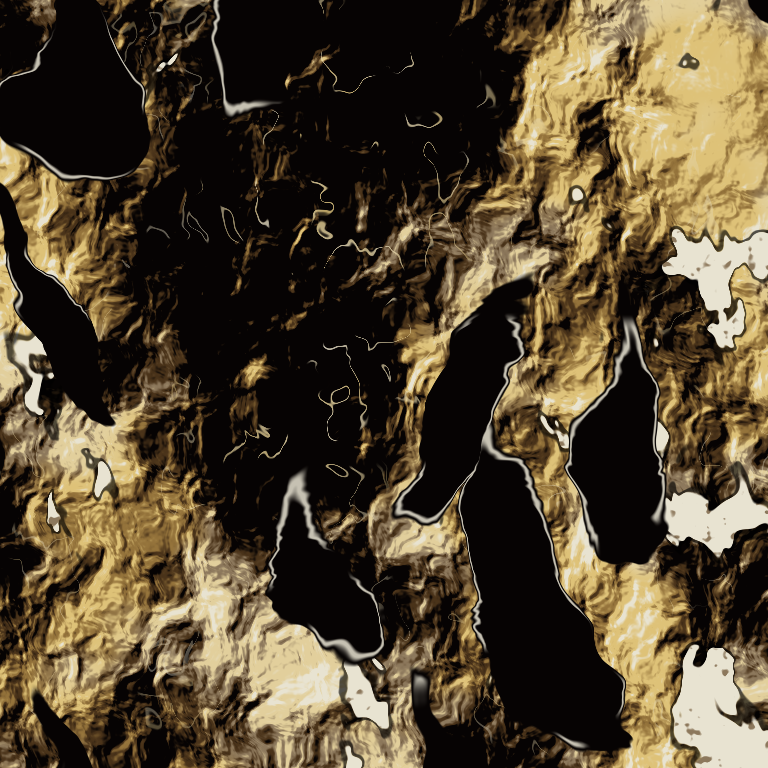
Give the GLSL for this texture, as a WebGL 2 fragment shader.

```glsl
#version 300 es
precision highp float;
// Gilded, tar-soaked crust: tall glossy black hollows cut through rough ochre columns.
// Hollows are jittered tapered ellipses; the crust is warped fbm, lit by its own slope
// and sent through a colour ramp, with wet glints, pale flakes and thin bright rims on top.

uniform vec2 u_resolution;
out vec4 fragColor;

const vec3 TAR   = vec3(0.025, 0.012, 0.010);
const vec3 UMBER = vec3(0.29, 0.20, 0.10);
const vec3 OCHRE = vec3(0.58, 0.45, 0.23);
const vec3 GOLD  = vec3(0.87, 0.76, 0.47);
const vec3 STONE = vec3(0.55, 0.47, 0.36);
const vec3 FLAKE = vec3(0.91, 0.89, 0.82);

const vec2  HOLLOW_CELL  = vec2(0.25, 0.36);
const vec2  HOLLOW_SMALL = vec2(0.040, 0.11);
const vec2  HOLLOW_LARGE = vec2(0.080, 0.20);
const float HOLLOW_SHARE = 0.78;
const float HOLLOW_EDGE  = 0.008;
const float RIM_WIDTH    = 0.0016;
const float CRUST_TONE   = 0.45;
const float RELIEF       = 6.5;
const float LIGHT_STEP   = 0.0035;
const float FLAKE_LEVEL  = 0.75;
const vec2  SEED         = vec2(13.0, 5.0);

float hash(vec2 p) {
    return fract(sin(dot(p, vec2(127.1, 311.7))) * 43758.5453);
}

float noise(vec2 p) {
    vec2 i = floor(p), f = fract(p);
    f = f * f * (3.0 - 2.0 * f);
    return mix(mix(hash(i), hash(i + vec2(1, 0)), f.x),
               mix(hash(i + vec2(0, 1)), hash(i + vec2(1, 1)), f.x), f.y);
}

float fbm(vec2 p, int octaves) {
    float sum = 0.0, total = 0.0, amp = 0.5;
    for (int i = 0; i < octaves; i++) {
        sum += amp * noise(p);
        total += amp;
        amp *= 0.5;
        p = mat2(1.6, 1.2, -1.2, 1.6) * p + 7.3;
    }
    return sum / total;
}

vec2 warp(vec2 p, float scale, float amount) {
    return p + amount * (vec2(fbm(p * scale, 3), fbm(p * scale + 31.0, 3)) - 0.5);
}

// Approximate distance to the nearest hollow, negative inside.
float hollowDistance(vec2 p) {
    vec2 q = warp(warp(p, 6.0, 0.16), 30.0, 0.025);
    vec2 home = floor(q / HOLLOW_CELL);
    float d = 1.0;
    for (int j = -1; j <= 1; j++)
    for (int i = -1; i <= 1; i++) {
        vec2 cell = home + vec2(i, j);
        vec2 id = cell + SEED;
        if (hash(id + 40.0) > HOLLOW_SHARE) continue;
        vec2 jitter = vec2(hash(id), hash(id + 9.0));
        vec2 size = mix(HOLLOW_SMALL, HOLLOW_LARGE, hash(id + 21.0));
        vec2 off = q - (cell + 0.2 + 0.6 * jitter) * HOLLOW_CELL;
        off.x += (hash(id + 33.0) - 0.4) * 0.9 * off.y;
        size.x *= clamp(1.0 - 0.6 * off.y / size.y, 0.35, 1.5);
        d = min(d, (length(off / size) - 1.0) * size.x);
    }
    return d;
}

float crustHeight(vec2 p) {
    return fbm(warp(p, 18.0, 0.06) * vec2(14.0, 10.0), 6);
}

vec3 crustRamp(float tone, float greyness) {
    vec3 c = mix(TAR, UMBER, smoothstep(0.12, 0.32, tone));
    c = mix(c, mix(OCHRE, STONE, greyness), smoothstep(0.32, 0.52, tone));
    c = mix(c, mix(GOLD, FLAKE, 0.4 * greyness), smoothstep(0.52, 0.76, tone));
    return mix(c, FLAKE, smoothstep(0.85, 1.15, tone));
}

void main() {
    vec2 p = gl_FragCoord.xy / u_resolution.y;
    float px = 1.0 / u_resolution.y;
    vec2 bent = warp(p, 5.0, 0.22);

    // Broad zones: wet dark seam, calm pale slab, flaking corner.
    float seam = (bent.x - 0.36 - 0.12 * bent.y) / 0.13;
    float wet = exp(-seam * seam) * smoothstep(0.25, 0.5, bent.y);
    float calm = smoothstep(0.76, 0.84, bent.x) * smoothstep(0.66, 0.76, bent.y);
    float flaking = smoothstep(0.5, 0.9, bent.x) * (1.0 - smoothstep(0.25, 0.6, bent.y));

    // Crust: height, slope light and large tonal drift.
    float height = crustHeight(p);
    float slope = height - crustHeight(p + LIGHT_STEP * vec2(-1.0, 1.0));
    float drift = fbm(p * vec2(5.0, 3.0) + 11.0, 4) - 0.5;
    float tone = CRUST_TONE + 1.3 * drift + 1.2 * (height - 0.5) + RELIEF * slope;
    tone = mix(tone, 0.74 + 0.5 * (height - 0.5) + 2.0 * slope, 0.85 * calm);
    tone += 0.10 * (noise(p * 260.0) - 0.5) - 0.55 * wet;
    float greyness = smoothstep(0.45, 0.62, fbm(p * 6.0 + 70.0, 4));
    vec3 color = crustRamp(tone, greyness);

    // Curling wet glints.
    float curl = fbm(warp(p, 14.0, 0.09) * vec2(22.0, 14.0), 3);
    float glint = 1.0 - smoothstep(0.004, 0.016, abs(curl - 0.58));
    glint *= smoothstep(0.52, 0.62, noise(p * 24.0 + 5.0));
    color = mix(color, mix(GOLD, FLAKE, noise(p * 40.0)), glint * (0.35 + 0.5 * wet));

    // Pale flakes with dark outlines and pitted faces.
    float flake = fbm(warp(p, 9.0, 0.08) * vec2(13.0, 9.0) + 50.0, 4) - FLAKE_LEVEL;
    flake += 0.16 * flaking + 0.2 * drift - 0.15 * wet;
    color *= 1.0 - 0.65 * (1.0 - smoothstep(0.006, 0.022, abs(flake + 0.014)));
    float pits = smoothstep(0.70, 0.82, fbm(p * 90.0, 2));
    color = mix(color, mix(FLAKE, STONE, pits), smoothstep(-0.004, 0.006, flake));

    // Glossy hollows with a broken bright rim.
    float d = hollowDistance(p);
    color = mix(TAR, color, smoothstep(HOLLOW_EDGE - px, HOLLOW_EDGE + px, d));
    float rim = 1.0 - smoothstep(RIM_WIDTH - px, RIM_WIDTH + px, abs(d - 0.5 * HOLLOW_EDGE));
    rim *= smoothstep(0.48, 0.62, noise(p * 11.0 + 3.0));
    color = mix(color, FLAKE, 0.85 * rim);

    fragColor = vec4(clamp(color, 0.0, 1.0), 1.0);
}
```
